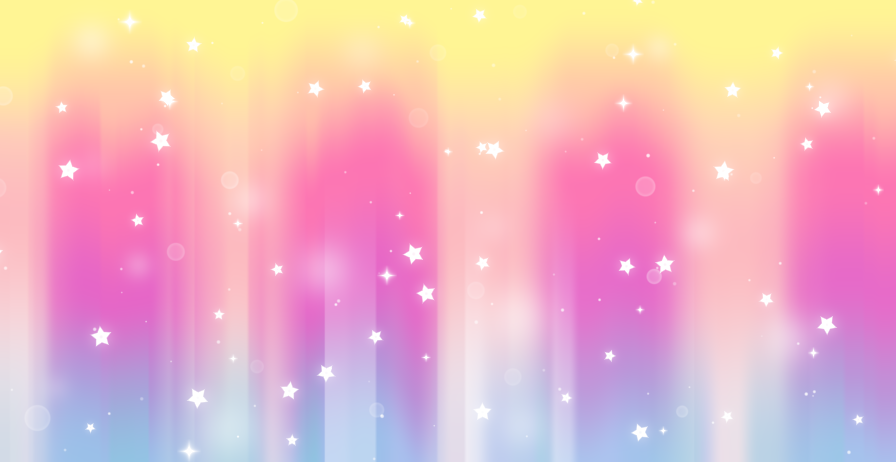
Give the GLSL for this background, as a WebGL 1 fragment shader.

```glsl
precision highp float;

uniform vec2 u_resolution;

const float TAU = 6.28319;

const int STAR_COUNT = 44;
const int SPARKLE_COUNT = 20;
const int DOT_COUNT = 100;
const int BOKEH_COUNT = 22;
const int GLOW_COUNT = 16;

const float BAND_PERIOD = 0.54;
const float BAND_PHASE = 0.24;

const vec3 YELLOW = vec3(1.0, 0.96, 0.58);
const vec3 PEACH = vec3(1.0, 0.76, 0.67);
const vec3 HOT_PINK = vec3(0.99, 0.46, 0.70);
const vec3 MAGENTA = vec3(0.90, 0.40, 0.78);
const vec3 VIOLET = vec3(0.72, 0.55, 0.84);
const vec3 SKY = vec3(0.64, 0.74, 0.93);
const vec3 TEAL = vec3(0.53, 0.79, 0.87);
const vec3 CREAM = vec3(1.0, 0.84, 0.71);
const vec3 ROSE = vec3(0.99, 0.73, 0.75);
const vec3 PEARL = vec3(0.95, 0.89, 0.91);

float hash(float n) {
  return fract(sin(n * 12.9898 + 4.137) * 4375.85);
}

// Evenly spread random position, covering the canvas with a small margin
vec2 scatter(float i, float seed, float aspect) {
  vec2 spread = fract(vec2(0.7549, 0.5698) * i + vec2(hash(seed), hash(seed + 5.0)));
  vec2 jitter = vec2(hash(i + seed), hash(i + seed + 300.0)) - 0.5;
  return (spread + 0.14 * jitter) * vec2(aspect, 1.0);
}

// Uneven columns of random value, each with a sharp or soft edge
float stripes(float x, float width, float seed) {
  float s = x / width;
  s += 0.3 * sin(s * 2.3 + seed);
  float cell = floor(s) + seed;
  float softness = mix(0.06, 0.9, hash(cell + 0.5));
  return mix(hash(cell), hash(cell + 1.0), smoothstep(1.0 - softness, 1.0, fract(s)));
}

vec3 curtain(vec2 p) {
  float broad = stripes(p.x, 0.15, 11.0);
  float fine = stripes(p.x, 0.055, 47.0);
  float wave = 0.5 + 0.5 * cos(TAU * (p.x - BAND_PHASE) / BAND_PERIOD);
  float heat = smoothstep(0.1, 0.9, wave + 0.5 * (broad - 0.5) + 0.3 * (fine - 0.5));
  float y = p.y + 0.12 * (broad - 0.5) + 0.05 * (fine - 0.5);

  // Saturated and pale vertical gradients
  vec3 hot = mix(SKY, VIOLET, smoothstep(0.0, 0.2, y));
  hot = mix(hot, MAGENTA, smoothstep(0.14, 0.4, y));
  hot = mix(hot, HOT_PINK, smoothstep(0.38, 0.62, y));
  hot = mix(hot, PEACH, smoothstep(0.62, 0.84, y));
  vec3 pale = mix(PEARL, ROSE, smoothstep(0.1, 0.5, y));
  pale = mix(pale, CREAM, smoothstep(0.5, 0.8, y));
  vec3 color = mix(pale, hot, heat);

  // Cool tint and white veils low down, yellow light at the top
  float coolness = stripes(p.x, 0.12, 83.0);
  vec3 cool = mix(SKY, TEAL, stripes(p.x, 0.08, 131.0));
  color = mix(color, cool, 0.75 * coolness * (1.0 - smoothstep(0.0, 0.36, p.y)));
  float veil = smoothstep(0.62, 0.95, stripes(p.x, 0.085, 174.0));
  color = mix(color, vec3(1.0), 0.55 * veil * (1.0 - smoothstep(0.1, 0.65, p.y)));
  return mix(color, YELLOW, smoothstep(0.72, 0.95, p.y + 0.08 * (0.5 - heat)));
}

// Distance to a five-pointed star
float starDistance(vec2 p, float radius, float turn) {
  float sector = TAU / 5.0;
  float a = abs(mod(atan(p.x, p.y) + turn, sector) - 0.5 * sector);
  vec2 q = length(p) * vec2(sin(a), cos(a));
  vec2 tip = vec2(0.0, radius);
  vec2 edge = 0.52 * radius * vec2(sin(0.5 * sector), cos(0.5 * sector)) - tip;
  return dot(q - tip, normalize(vec2(-edge.y, edge.x)));
}

void main() {
  float px = 1.0 / u_resolution.y;
  vec2 p = gl_FragCoord.xy * px;
  float aspect = u_resolution.x * px;
  vec3 color = curtain(p);
  float light = 0.0;

  // Hazy glows
  for (int i = 0; i < GLOW_COUNT; i++) {
    float n = float(i);
    float d = length(p - scatter(n, 210.0, aspect)) / mix(0.03, 0.065, hash(n + 220.0));
    light += mix(0.12, 0.4, hash(n + 250.0)) * exp(-d * d);
  }

  // Translucent discs with a brighter rim
  for (int i = 0; i < BOKEH_COUNT; i++) {
    float n = float(i);
    float d = length(p - scatter(n, 330.0, aspect)) - mix(0.01, 0.03, hash(n + 340.0));
    float disc = 1.0 - smoothstep(-px, px, d);
    float rim = smoothstep(-0.008, 0.0, d);
    light += disc * (0.16 + 0.12 * rim) * mix(0.5, 1.3, hash(n + 370.0));
  }

  // Fine dust
  for (int i = 0; i < DOT_COUNT; i++) {
    float n = float(i);
    float d = length(p - scatter(n, 450.0, aspect)) - mix(0.001, 0.0038, hash(n + 460.0));
    light += mix(0.3, 0.85, hash(n + 490.0)) * (1.0 - smoothstep(-px, px, d));
  }

  // Four-pointed sparkles
  for (int i = 0; i < SPARKLE_COUNT; i++) {
    float n = float(i);
    float size = mix(0.011, 0.028, pow(hash(n + 610.0), 2.0));
    vec2 q = abs(p - scatter(n, 600.0, aspect)) / size;
    vec2 rays = max(1.0 - q, 0.0) * exp(-q.yx * 8.0);
    light += 1.3 * (rays.x + rays.y) + 0.3 * exp(-4.0 * dot(q, q));
  }

  // Stars with a soft halo and a faintly sheer middle
  for (int i = 0; i < STAR_COUNT; i++) {
    float n = float(i);
    float radius = mix(0.010, 0.023, hash(n + 710.0));
    vec2 q = p - scatter(n, 700.0, aspect);
    float d = starDistance(q, radius, TAU * hash(n + 740.0));
    float body = 1.0 - smoothstep(-px, px, d);
    float sheer = exp(-14.0 * dot(q, q) / (radius * radius));
    float halo = exp(-0.8 * dot(q, q) / (radius * radius));
    light += body * (0.9 - 0.25 * sheer) + 0.25 * halo;
  }

  gl_FragColor = vec4(mix(color, vec3(1.0), clamp(light, 0.0, 1.0)), 1.0);
}
```
